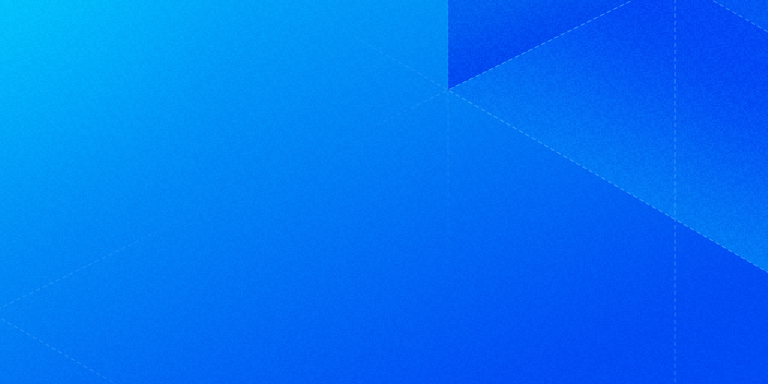
Reproduce this background procedurally as a WebGL 2 fragment shader.

```glsl
#version 300 es
precision highp float;

#define CROSSING vec2(1.1667, 0.7656)
#define RISE_SLOPE 0.487
#define FALL_SLOPE -0.570
#define RIGHT_LINE_X 1.758
#define LINE_WIDTH 0.0028
#define DASH_PERIOD 0.0190
#define DASH_FILL 0.58
#define GRAIN_CELLS 256.0
#define GRAIN_AMOUNT 0.034
#define DASH_COLOR vec3(0.38, 0.74, 1.0)

uniform vec2 u_resolution;
out vec4 fragColor;

float hash(vec2 p) {
    return fract(sin(dot(p, vec2(12.9898, 78.233))) * 43758.5453);
}

// Signed distance to a line through the origin, positive on its left
float lineSide(vec2 p, vec2 dir) {
    return dir.x * p.y - dir.y * p.x;
}

float edgeMask(float dist, float pixel) {
    return clamp(dist / pixel + 0.5, 0.0, 1.0);
}

float dashedLine(vec2 p, vec2 dir, float pixel) {
    float stroke = edgeMask(0.5 * LINE_WIDTH - abs(lineSide(p, dir)), pixel);
    float phase = abs(fract(dot(p, dir) / DASH_PERIOD) - 0.5) * DASH_PERIOD;
    return stroke * edgeMask(0.5 * DASH_FILL * DASH_PERIOD - phase, pixel);
}

// Cyan to deep blue ramp with a lift in the upper left, level in the lower right
vec3 backdrop(vec2 p) {
    float ramp = 0.71 - 0.125 * p.x - 0.25 * (1.0 - p.y) - 0.29;
    float green = 0.29 + 0.5 * (ramp + sqrt(ramp * ramp + 0.001));
    green += 0.05 * smoothstep(0.7, 0.0, length(p - vec2(0.0, 1.0)));
    return vec3(0.006, green, mix(0.957, 0.985, smoothstep(0.45, 0.76, green)));
}

void main() {
    vec2 p = gl_FragCoord.xy / u_resolution.y;
    float pixel = 1.0 / u_resolution.y;
    vec2 q = p - CROSSING;
    vec2 rise = normalize(vec2(1.0, RISE_SLOPE));
    vec2 fall = normalize(vec2(1.0, FALL_SLOPE));
    vec2 up = vec2(0.0, 1.0);
    float aboveRise = lineSide(q, rise);
    float aboveFall = lineSide(q, fall);
    vec2 cornerPoint = p - vec2(1.854, 1.0);
    vec2 lowerPoint = p - vec2(0.0, 0.172);

    vec3 color = backdrop(p);

    // Upper wedge, darkest along the rising line
    float upperMask = edgeMask(q.x, pixel) * edgeMask(aboveRise, pixel);
    float upperGreen = mix(0.30, 0.39, smoothstep(0.0, 0.2, aboveRise));
    color = mix(color, vec3(0.006, upperGreen, 0.945), upperMask);

    // Right wedge, glowing along the falling line
    float rightMask = edgeMask(aboveFall, pixel) * edgeMask(-aboveRise, pixel);
    float rightGreen = mix(0.475, 0.29, smoothstep(-0.05, 0.47, aboveFall));
    float corner = edgeMask(lineSide(cornerPoint, fall), pixel);
    rightGreen = mix(rightGreen, 0.34, corner);
    color = mix(color, vec3(0.01, rightGreen, 0.96), rightMask);

    // Fine grain, stronger inside the wedges
    float grain = hash(floor(p * GRAIN_CELLS)) - 0.5;
    float grainScale = GRAIN_AMOUNT * (1.0 + 0.6 * max(upperMask, rightMask));
    color += grain * grainScale * vec3(0.25, 1.0, 0.5);

    // Dashed lines with their fades
    float fallFade = mix(0.5, 0.28 * smoothstep(-0.4, 0.0, q.x), step(q.x, 0.0));
    float nearFade = 0.28 * smoothstep(-0.3, 0.0, q.x);
    float farFade = 0.28 * smoothstep(0.62, 0.15, p.x);
    float riseFade = mix(0.5, nearFade + farFade, step(q.x, 0.0));
    float middleFade = 0.2 * smoothstep(-0.6, 0.0, q.y);
    float rightFade = mix(0.32, 0.46, smoothstep(0.0, 0.5, p.y));
    float lowerFade = 0.32 * smoothstep(0.5, 0.15, p.x);

    float dashes = dashedLine(q, fall, pixel) * fallFade;
    dashes = max(dashes, dashedLine(q, rise, pixel) * riseFade);
    dashes = max(dashes, dashedLine(q, up, pixel) * middleFade);
    dashes = max(dashes, dashedLine(p - vec2(RIGHT_LINE_X, 0.0), up, pixel) * rightFade);
    dashes = max(dashes, dashedLine(cornerPoint, fall, pixel) * 0.42 * step(1.7, p.x));
    dashes = max(dashes, dashedLine(lowerPoint, fall, pixel) * lowerFade);
    color = mix(color, DASH_COLOR, dashes);

    fragColor = vec4(clamp(color, 0.0, 1.0), 1.0);
}
```
